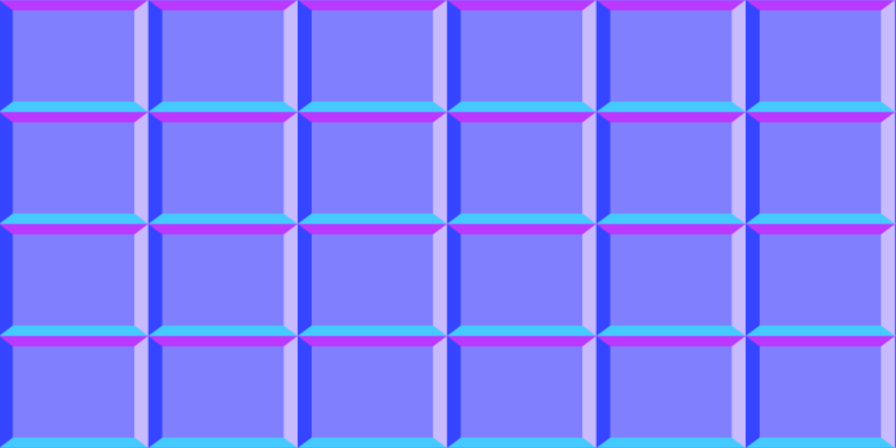
Reproduce this texture map procedurally as a Shadertoy shader.

```glsl
// Tangent-space normal map of a grid of raised, mitre-bevelled rectangular tiles.

const vec2  GRID       = vec2(6.0, 4.0);     // tiles across and down
const vec2  SHIFT      = vec2(0.007, 0.0);   // grid offset, in tiles
const float BEVEL      = 0.093;              // bevel width, as a share of the tile
const float SOFTNESS   = 0.0024;             // edge filter width, in canvas widths
const int   TAPS       = 5;                  // filter samples per axis

const vec3 FACE_COL   = vec3(0.50, 0.50, 1.00);
const vec3 LEFT_COL   = vec3(0.21, 0.27, 1.00);
const vec3 RIGHT_COL  = vec3(0.785, 0.73, 1.00);
const vec3 TOP_COL    = vec3(0.73, 0.22, 1.00);
const vec3 BOTTOM_COL = vec3(0.27, 0.79, 1.00);

// Colour of one point; uv spans 0 to 1 over the canvas.
vec3 tileNormal(vec2 uv) {
    vec2 cell = fract(uv * GRID + SHIFT);
    vec2 edge = min(cell, 1.0 - cell);       // distance to the nearest sides
    if (min(edge.x, edge.y) > BEVEL) return FACE_COL;

    // The nearer side owns the point, which mitres the corners.
    if (edge.x < edge.y) return cell.x < 0.5 ? LEFT_COL : RIGHT_COL;
    return cell.y < 0.5 ? BOTTOM_COL : TOP_COL;
}

void mainImage(out vec4 fragColor, in vec2 fragCoord) {
    // Box filter, never narrower than one pixel.
    float width = max(SOFTNESS * iResolution.x, 1.0);
    vec3 sum = vec3(0.0);
    for (int j = 0; j < TAPS; j++) {
        for (int i = 0; i < TAPS; i++) {
            vec2 offset = (vec2(i, j) + 0.5) / float(TAPS) - 0.5;
            vec2 uv = (fragCoord + offset * width) / iResolution.xy;
            sum += tileNormal(uv);
        }
    }
    fragColor = vec4(sum / float(TAPS * TAPS), 1.0);
}
```
